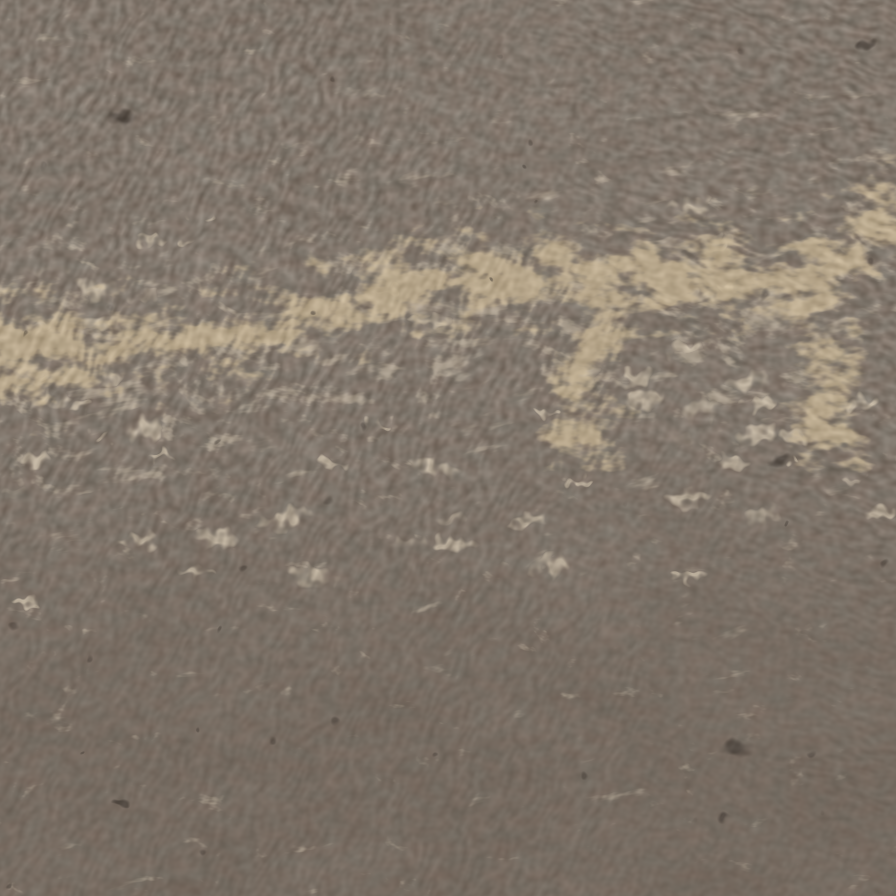
A WebGL 1 fragment shader for this texture:

```glsl
precision highp float;
// Weathered asphalt crossed by a worn, cream painted line with chipped flakes.
// Gradient noise breaks up the band and its wisps; cell scatter places flakes
// and dark pits, and short directional grain roughens the surface and edges.
uniform vec2 u_resolution;

const vec3 ASPHALT_NEAR = vec3(0.462, 0.420, 0.380);
const vec3 ASPHALT_FAR = vec3(0.503, 0.463, 0.423);
const vec3 PAINT = vec3(0.750, 0.680, 0.560);
const vec3 CHIP = vec3(0.735, 0.685, 0.610);
const vec3 PIT = vec3(0.270, 0.240, 0.215);

vec2 hash2(vec2 p) {
  vec3 q = fract(p.xyx * vec3(0.1031, 0.1030, 0.0973));
  q += dot(q, q.yzx + 33.33);
  return fract((q.xx + q.yz) * q.zy);
}

float cornerSlope(vec2 cell, vec2 offset) {
  float angle = 6.2832 * hash2(cell).x;
  return dot(vec2(cos(angle), sin(angle)), offset);
}

float gradientNoise(vec2 p) {
  vec2 i = floor(p);
  vec2 f = p - i;
  vec2 u = f * f * f * (f * (f * 6.0 - 15.0) + 10.0);
  vec2 e = vec2(1.0, 0.0);
  float low = mix(cornerSlope(i, f), cornerSlope(i + e, f - e), u.x);
  float high = mix(cornerSlope(i + e.yx, f - e.yx), cornerSlope(i + 1.0, f - 1.0), u.x);
  return 1.4 * mix(low, high, u.y);
}

float fbm(vec2 p) {
  float sum = 0.0;
  float amplitude = 0.55;
  for (int i = 0; i < 4; i++) {
    sum += amplitude * gradientNoise(p);
    p = mat2(1.9, 0.5, -0.5, 1.9) * p + 17.3;
    amplitude *= 0.58;
  }
  return sum;
}

// Noise drawn out along a direction given in radians.
float streaks(vec2 p, float angle, vec2 frequency) {
  float c = cos(angle);
  float s = sin(angle);
  return gradientNoise(vec2(c * p.x + s * p.y, c * p.y - s * p.x) * frequency + 40.0);
}

// Steep strokes on the left turn to flatter ones on the right.
float surfaceGrain(vec2 p) {
  vec2 bent = p + 0.006 * vec2(gradientNoise(p * 23.0), gradientNoise(p * 27.0 + 9.0));
  float steep = streaks(bent, 1.1, vec2(62.0, 128.0));
  float shallow = streaks(bent, -0.25, vec2(58.0, 132.0));
  float turn = smoothstep(0.4, 1.0, p.x + 0.3 * (p.y - 0.6) + 0.2 * gradientNoise(p * 6.0));
  return mix(steep, shallow, turn);
}

// Ragged blobs, one at most per grid cell; size is in cells.
float scatter(vec2 p, vec2 grid, float density, float size, float ragged, float seed) {
  vec2 warp = vec2(gradientNoise(p * 60.0 + seed), gradientNoise(p * 85.0 - seed));
  vec2 q = p * grid;
  vec2 home = floor(q);
  float cover = 0.0;
  for (int y = -1; y <= 1; y++) {
    for (int x = -1; x <= 1; x++) {
      vec2 cell = home + vec2(float(x), float(y));
      vec2 place = hash2(cell + seed);
      vec2 kind = hash2(cell + seed + 57.0);
      vec2 d = q + ragged * warp - cell - 0.15 - 0.7 * place;
      d.y -= d.x * (place.x - 0.4) * 0.8;
      float radius = size * (0.45 + 0.75 * kind.y);
      float blob = 1.0 - smoothstep(0.3 * radius, 1.15 * radius, length(d));
      cover = max(cover, blob * smoothstep(kind.x, kind.x + 0.04, density));
    }
  }
  return cover;
}

float bandCentre(float x) {
  return 0.612 + 0.075 * smoothstep(0.15, 0.52, x) + 0.075 * smoothstep(0.91, 1.0, x);
}

// Worn paint: a band of uneven width with broken patches hanging below it.
float paintCover(vec2 p, float centre, float grain) {
  float rough = fbm(p * vec2(17.0, 36.0) + 5.0);
  float halfWidth = 0.019 + 0.024 * (1.0 - smoothstep(0.05, 0.13, p.x))
                  + 0.013 * smoothstep(0.35, 0.5, p.x);
  float band = halfWidth - abs(p.y - centre);
  float column = cos(6.2832 * (p.x - 0.655) / 0.27) - 0.72;
  float reach = 0.07 - abs(p.y - 0.56);
  float onRight = smoothstep(0.52, 0.58, p.x);
  float columns = min(0.1 * column, reach) - 0.012 - 0.2 * (1.0 - onRight);
  float edge = max(band, columns) + 0.09 * rough + 0.022 * grain;
  return smoothstep(-0.022, 0.030, edge);
}

// Pale smears and separate chips, densest around and below the band.
float chipCover(vec2 p, float centre, float grain) {
  float offset = (p.y - centre + 0.035) / 0.15;
  float near = exp(-offset * offset);
  float smear = fbm(p * vec2(19.0, 42.0) + 0.6 * gradientNoise(p * 9.0));
  float smears = 0.62 * smoothstep(0.06, 0.55, smear + 0.34 * (near - 0.8) + 0.16 * grain);
  float zone = smoothstep(0.27, 0.44, p.y) * (1.0 - smoothstep(0.68, 0.82, p.y));
  float chips = scatter(p, vec2(15.0, 32.0), 0.008 + 0.30 * zone, 0.33, 0.32, 11.0);
  return max(smears, chips * (0.85 + 0.3 * grain));
}

void main() {
  vec2 p = gl_FragCoord.xy / u_resolution;
  float centre = bandCentre(p.x);
  float grain = surfaceGrain(p);

  // Ground with broad, slightly horizontal mottling and faint colour drift.
  vec3 color = mix(ASPHALT_NEAR, ASPHALT_FAR, smoothstep(0.12, 0.62, p.y));
  color += 0.022 * fbm(p * vec2(7.0, 12.0));
  color += vec3(0.012, -0.004, -0.006) * gradientNoise(p * vec2(42.0, 66.0));

  // Paint, chips and pits.
  color = mix(color, CHIP, chipCover(p, centre, grain));
  color = mix(color, PAINT, 0.84 * paintCover(p, centre, grain));
  float pits = scatter(p, vec2(9.0, 14.0), 0.08, 0.13, 0.07, 83.0);
  float specks = scatter(p, vec2(28.0), 0.05, 0.14, 0.10, 29.0);
  color = mix(color, PIT, max(0.7 * pits, 0.5 * specks));

  // Grain is strongest from the band upward.
  float strength = mix(0.036, 0.078, smoothstep(0.22, 0.6, p.y));
  color += strength * (grain + 0.5 * gradientNoise(p * vec2(118.0, 142.0)));
  gl_FragColor = vec4(color, 1.0);
}
```
